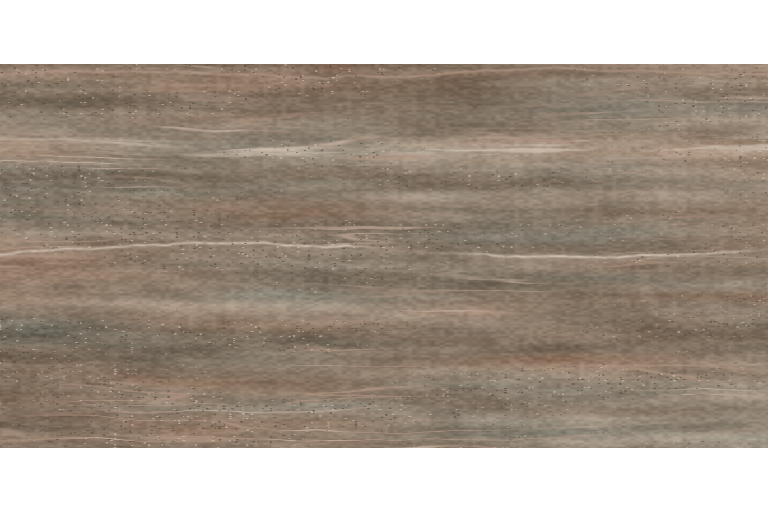
Reproduce this texture procedurally as a Shadertoy shader.

```glsl
// Horizontally veined brown travertine slab between two white margins.

const vec3 WHITE       = vec3(1.0);
const vec3 DARK_STONE  = vec3(0.405, 0.345, 0.285);
const vec3 LIGHT_STONE = vec3(0.670, 0.600, 0.530);
const vec3 CREAM       = vec3(0.860, 0.800, 0.740);
const vec3 ROSE        = vec3(0.700, 0.585, 0.515);
const vec3 PORE        = vec3(0.310, 0.270, 0.230);
const vec3 WARM_SHIFT  = vec3(0.050, -0.008, -0.026);

const float MARGIN      = 0.125;   // white strip, share of the height
const float WARP        = 0.022;   // waviness of the layers
const float BAND_GAIN   = 1.00;
const float STRATA_GAIN = 0.80;
const float GRAIN_GAIN  = 0.36;
const float VEIN_LEVELS = 7.0;     // contour lines per noise unit
const vec2  PORE_GRID   = vec2(120.0, 230.0);

float hash(vec2 p) {
    return fract(sin(dot(p, vec2(127.1, 311.7))) * 43758.5453);
}

float noise(vec2 p) {
    vec2 i = floor(p), f = fract(p);
    f = f * f * (3.0 - 2.0 * f);
    return mix(mix(hash(i), hash(i + vec2(1, 0)), f.x),
               mix(hash(i + vec2(0, 1)), hash(i + vec2(1, 1)), f.x), f.y);
}

float fbm(vec2 p) {
    float sum = 0.0, amp = 0.533;
    for (int i = 0; i < 4; i++) {
        sum += amp * noise(p);
        p = p * 2.03 + vec2(17.3, 9.1);
        amp *= 0.5;
    }
    return sum;
}

// Soft horizontal stripe centred on zero
float stripe(float d, float width) {
    return exp(-d * d / (width * width));
}

// Small flattened spots, one chance per grid cell
float spots(vec2 p, float density, float seed) {
    vec2 g = p * PORE_GRID + seed;
    vec2 cell = floor(g);
    vec2 centre = 0.5 + 0.3 * (vec2(hash(cell + 3.1), hash(cell + 7.7)) - 0.5);
    float radius = 0.25 + 0.25 * hash(cell + 5.3);
    float d = length(fract(g) - centre);
    return step(1.0 - density, hash(cell)) * (1.0 - smoothstep(radius * 0.5, radius, d));
}

vec3 stone(vec2 p) {
    // Bent layers, wavier toward the foot of the slab
    float foot = 1.0 - smoothstep(0.14, 0.34, p.y);
    vec2 q = p;
    q.y += WARP * (fbm(p * vec2(2.2, 5.0)) - 0.5) * (1.0 + 1.3 * foot);
    q.y += 0.004 * (fbm(p * vec2(14.0, 20.0)) - 0.5);

    // Tone from broad bands, thin strata and grain
    float bands = fbm(q * vec2(1.3, 15.0) + 4.0);
    float strata = fbm(q * vec2(3.5, 50.0) + 31.0);
    float grain = noise(p * vec2(110.0, 240.0));
    float cloud = fbm(p * vec2(16.0, 32.0) + 60.0);
    float tone = 0.48 + BAND_GAIN * (bands - 0.5) + STRATA_GAIN * (strata - 0.5)
               + GRAIN_GAIN * (grain - 0.5) + 0.35 * (cloud - 0.5);
    tone += 0.26 * stripe(q.y - 0.712, 0.022);
    tone -= 0.24 * stripe(q.y - 0.455, 0.030) * smoothstep(0.3, 1.1, p.x);
    tone -= 0.14 * stripe(q.y - 0.815, 0.030) * (1.0 - smoothstep(0.3, 0.9, p.x));
    tone += 0.10 * foot;
    vec3 col = mix(DARK_STONE, LIGHT_STONE, clamp(tone, 0.0, 1.15));

    // Rosy and grey-green drifts
    col += WARM_SHIFT * (2.0 * fbm(q * vec2(1.8, 24.0) + 80.0) - 1.0);

    // Fine broken veins along the layers
    float layer = fbm(q * vec2(0.9, 17.0) + 12.0) * VEIN_LEVELS;
    float line = 1.0 - smoothstep(0.0, 0.16, abs(fract(layer) - 0.5));
    float patches = smoothstep(0.47, 0.72, fbm(q * vec2(3.0, 14.0) + 45.0) + 0.08 * foot);
    col = mix(col, ROSE, 0.65 * line * patches);
    float pale = smoothstep(0.58, 0.75, noise(q * vec2(5.0, 40.0) + 22.0));
    col = mix(col, CREAM, 0.45 * line * patches * pale);

    // Long cream veins
    float jitter = 0.010 * (fbm(vec2(p.x * 16.0, 3.0)) - 0.5);
    float mainVein = p.y - 0.511 - 0.014 * sin(4.6 * (p.x - 0.1)) - jitter;
    float strength = 0.25 + 0.75 * smoothstep(0.3, 0.65, noise(vec2(p.x * 5.0, 8.0)));
    float rough = 0.55 + 0.45 * noise(p * vec2(90.0, 200.0));
    col = mix(col, CREAM, strength * rough * stripe(mainVein, 0.0028));
    col = mix(col, LIGHT_STONE, 0.30 * strength * stripe(mainVein + 0.005, 0.009));
    float streaks = smoothstep(0.50, 0.72, fbm(q * vec2(4.0, 110.0) + 7.0));
    col = mix(col, CREAM, 0.60 * streaks * stripe(q.y - 0.712, 0.018));
    float topVein = q.y - 0.858 - 0.006 * sin(p.x * 7.0) - jitter;
    col = mix(col, ROSE, 0.6 * stripe(topVein, 0.0025));

    // Pores and pale mineral specks
    float porous = smoothstep(0.35, 0.65, fbm(q * vec2(3.0, 20.0) + 90.0));
    col = mix(col, PORE, 0.55 * porous * spots(p, 0.10, 0.0));
    col = mix(col, CREAM, 0.50 * porous * spots(p, 0.07, 41.5));
    return col;
}

void mainImage(out vec4 fragColor, in vec2 fragCoord) {
    vec2 p = fragCoord / iResolution.y;
    float pixel = 1.0 / iResolution.y;
    float edge = 0.5 - MARGIN - abs(p.y - 0.5);
    float slab = smoothstep(-0.5 * pixel, 0.5 * pixel, edge);
    fragColor = vec4(mix(WHITE, stone(p), slab), 1.0);
}
```
